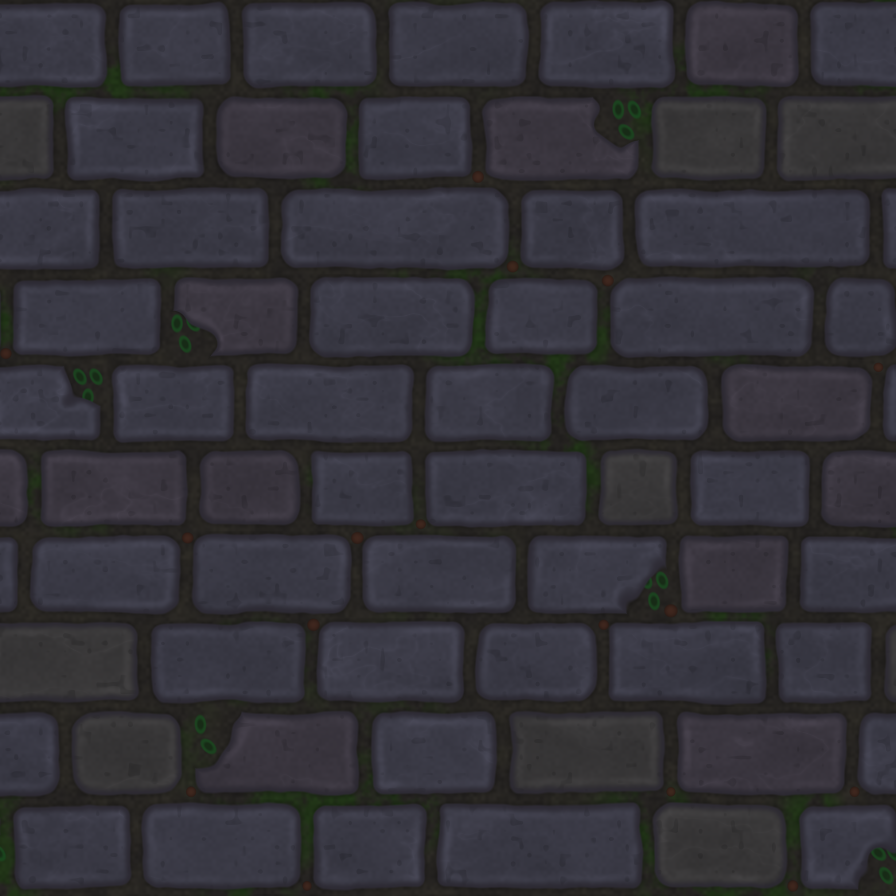
Reproduce this texture procedurally as a Shadertoy shader.

```glsl
// Dim blue-grey stone wall: ten brick courses, mossy mortar, chipped bricks with sprouts.

float hash(vec2 p) {
    vec3 q = fract(p.xyx * 0.1031);
    q += dot(q, q.yzx + 33.33);
    return fract((q.x + q.y) * q.z);
}

float noise(vec2 p) {
    vec2 i = floor(p), f = fract(p);
    f = f * f * (3.0 - 2.0 * f);
    return mix(mix(hash(i), hash(i + vec2(1, 0)), f.x),
               mix(hash(i + vec2(0, 1)), hash(i + vec2(1, 1)), f.x), f.y);
}

float fbm(vec2 p) {
    float sum = 0.0, amp = 0.53;
    for (int i = 0; i < 4; i++) {
        sum += amp * noise(p);
        p = mat2(1.6, 1.2, -1.2, 1.6) * p + 7.3;
        amp *= 0.5;
    }
    return sum;
}

// Position of the i-th vertical joint, in average brick widths
float joint(float i, float row, float count) {
    return i + 0.5 * (hash(vec2(mod(i, count) + 3.0, row * 7.0 + 11.0)) - 0.5);
}

float roundBox(vec2 p, vec2 size, float radius) {
    vec2 q = abs(p) - size + radius;
    return length(max(q, 0.0)) + min(max(q.x, q.y), 0.0) - radius;
}

void mainImage(out vec4 fragColor, in vec2 fragCoord) {
    vec2 uv = fragCoord / iResolution.xy;

    // Courses counted from the top, with slightly uneven heights
    float down = 1.0 - uv.y;
    float course = 10.0 * down + 0.026 - 0.085 * sin(6.2832 * down);
    float row = mod(floor(course), 10.0);
    float count = row == 2.0 ? 5.0 : row == 5.0 ? 7.0 : 6.0;
    float phase = float[10](0.64, 0.35, 0.74, 0.24, 0.80, 0.49, 0.41, -0.02, 0.49, 0.10)[int(row)];

    // Brick that holds this point
    float along = uv.x * count - phase;
    float cell = floor(along);
    if (along < joint(cell, row, count)) cell -= 1.0;
    else if (along >= joint(cell + 1.0, row, count)) cell += 1.0;
    float left = joint(cell, row, count), right = joint(cell + 1.0, row, count);
    float column = mod(cell, count);
    vec2 id = vec2(column + 17.0, row + 5.0);
    vec2 halfCell = vec2((right - left) / count, 0.1) * 0.5;
    vec2 local = vec2((along - 0.5 * (left + right)) / count, (0.5 - fract(course)) * 0.1);

    // Worn brick outline
    vec2 wobble = vec2(noise(uv * 24.0), noise(uv * 24.0 + 40.0)) - 0.5;
    wobble += 0.35 * (vec2(noise(uv * 80.0), noise(uv * 80.0 + 90.0)) - 0.5);
    vec2 gap = vec2(0.0066, 0.0052) + 0.0015 * hash(id + 2.0);
    float dist = roundBox(local + 0.005 * wobble, halfCell - gap, mix(0.009, 0.021, hash(id + 4.0)));

    // Every tenth brick has lost a corner
    bool chipped = mod(row * 6.0 + column, 10.0) == 9.0;
    vec2 side = vec2(mod(row, 5.0) == 3.0 ? -1.0 : 1.0, mod(row, 3.0) == 0.0 ? -1.0 : 1.0);
    if (chipped) {
        float bite = 0.057 + 0.028 * (noise(uv * 42.0) - 0.5);
        dist = max(dist, bite - length(local - side * halfCell));
    }

    // Mortar with dirt and moss
    float dirt = fbm(uv * 45.0);
    float grain = noise(uv * 230.0) - 0.5;
    vec3 color = mix(vec3(0.125, 0.117, 0.115), vec3(0.178, 0.168, 0.145), dirt);
    float moss = smoothstep(0.52, 0.85, noise(uv * 11.0 + 5.0)) * smoothstep(0.3, 0.7, dirt);
    color = mix(color, vec3(0.11, 0.21, 0.07), 0.75 * moss);
    color *= (1.0 + 0.2 * grain) * mix(0.86, 1.0, smoothstep(0.0, 0.006, dist));

    // Rusty pebbles at some of the joints
    for (float k = 0.0; k < 2.0; k++) {
        vec2 seed = vec2(mod(cell + k, count) + 31.0, row + 23.0);
        vec2 spot = vec2((k * 2.0 - 1.0) * halfCell.x + 0.005 * (hash(seed + 1.0) - 0.5),
                         hash(seed + 2.0) < 0.5 ? -0.042 : 0.042);
        float r = length(local - spot) / mix(0.005, 0.0075, hash(seed + 3.0));
        float pebble = smoothstep(1.15, 0.85, r) * step(0.72, hash(seed));
        color = mix(color, vec3(0.25, 0.145, 0.11) * (1.05 - 0.35 * r * r), 0.85 * pebble);
    }

    // Sprout of rimmed leaves in the gap of a chipped brick
    if (chipped) {
        vec2 h = local - side * (halfCell - vec2(0.021, 0.031));
        for (float k = 0.0; k < 3.0; k++) {
            float turn = 0.4 + 1.1 * (hash(id + k) - 0.5);
            vec2 leaf = h - vec2(0.009 * (k - 1.0), 0.012 - 0.024 * mod(k, 2.0));
            leaf = mat2(cos(turn), -sin(turn), sin(turn), cos(turn)) * leaf;
            float r = length(leaf / vec2(0.0062, 0.0100));
            vec3 green = mix(vec3(0.08, 0.17, 0.08), vec3(0.10, 0.28, 0.12), smoothstep(0.35, 0.8, r));
            color = mix(color, green, 0.85 * smoothstep(1.2, 0.85, r) * step(k, 1.0 + step(0.5, hash(id + 9.0))));
        }
    }

    // Stone face: tint, clouding, scratches, bevel and dark rim
    float tint = hash(id);
    vec3 stone = tint < 0.13 ? vec3(0.215, 0.21, 0.213) :
                 tint < 0.25 ? vec3(0.225, 0.208, 0.243) : vec3(0.224, 0.223, 0.268);
    vec2 face = uv * vec2(15.0, 24.0) + id * 3.7;
    float cloud = fbm(face);
    float vein = pow(1.0 - abs(2.0 * fbm(face * 0.8 + cloud) - 1.0), 14.0) * noise(face * 0.7 + 8.0);
    float bevel = exp(-pow((dist + 0.011) / 0.004, 2.0)) * noise(uv * 30.0 + 60.0);
    float light = 0.89 + 0.2 * cloud + 0.13 * vein + 0.17 * bevel + 0.07 * grain + 0.6 * local.y;
    light -= 0.12 * smoothstep(0.8, 0.92, noise(uv * 110.0));
    stone = mix(stone * light, vec3(0.168, 0.157, 0.192), 0.85 * smoothstep(-0.009, -0.001, dist));

    color = mix(stone, color, smoothstep(-0.0016, 0.0016, dist));
    fragColor = vec4(color, 1.0);
}
```
